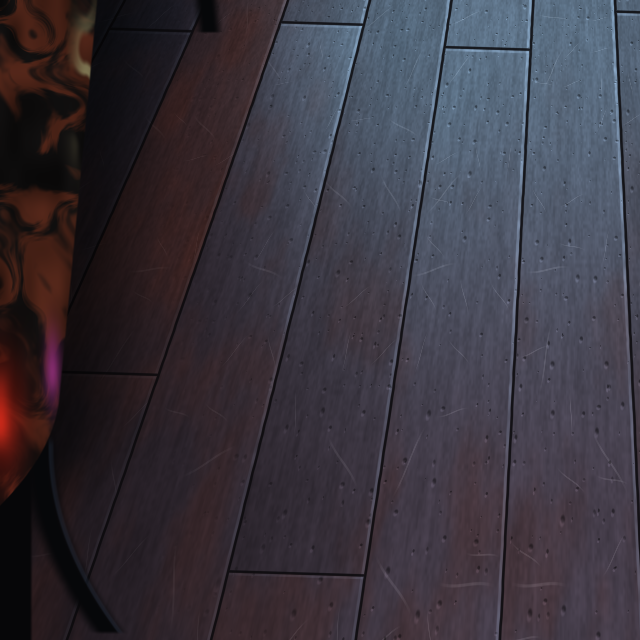
This texture is drawn by a three.js fragment shader. Its source:

```glsl
varying vec2 vUv;

float hash(vec2 p) {
  vec3 q = fract(vec3(p.xyx) * 0.1031);
  q += dot(q, q.yzx + 33.33);
  return fract((q.x + q.y) * q.z);
}

float noise(vec2 p) {
  vec2 i = floor(p), f = fract(p);
  f = f * f * (3.0 - 2.0 * f);
  return mix(mix(hash(i), hash(i + vec2(1.0, 0.0)), f.x),
             mix(hash(i + vec2(0.0, 1.0)), hash(i + vec2(1.0)), f.x), f.y);
}

float fbm(vec2 p) {
  float sum = 0.0, amp = 0.5;
  for (int i = 0; i < 4; i++) {
    sum += amp * noise(p);
    p = p * 2.03 + 17.0;
    amp *= 0.5;
  }
  return sum;
}

float line(float d, float halfWidth) {
  return 1.0 - smoothstep(halfWidth * 0.4, halfWidth * 1.5, abs(d));
}

float glow(vec2 p, vec2 center, vec2 size) {
  vec2 q = (p - center) / size;
  return exp(-dot(q, q));
}

// Dark pit with a lit lower rim, one per chosen cell
float dents(vec2 p, float density) {
  vec2 cell = floor(p);
  vec2 center = 0.25 + 0.5 * vec2(hash(cell + 3.1), hash(cell + 8.7));
  vec2 q = (fract(p) - center) * vec2(1.0, 0.8 + hash(cell + 5.0));
  float radius = mix(0.07, 0.2, hash(cell + 11.0));
  float pit = 1.0 - smoothstep(radius * 0.3, radius, length(q));
  float rim = 1.0 - smoothstep(radius * 0.3, radius, length(q + vec2(0.06, 0.13)));
  return (0.7 * rim - pit) * step(hash(cell), density);
}

float scratches(vec2 p, float density) {
  vec2 cell = floor(p);
  float angle = 6.283 * hash(cell + 2.0);
  vec2 dir = vec2(cos(angle), sin(angle));
  vec2 q = fract(p) - 0.5;
  float across = q.x * dir.y - q.y * dir.x + 0.04 * sin(dot(q, dir) * 5.0);
  float ends = 1.0 - smoothstep(0.1, 0.42, abs(dot(q, dir)));
  return line(across, 0.012) * ends * step(hash(cell + 6.0), density);
}

// Staggered end joints, measured down from the top
float jointPosition(float plank) {
  float nearTop = 0.05 + 0.03 * sin(1.29 * plank + 3.41);
  float stepped = 0.896 + 0.1565 * (plank + 2.0);
  return mix(stepped, nearTop, mod(plank, 2.0));
}

vec3 floorColor(vec2 p) {
  vec3 dim = vec3(0.115, 0.09, 0.11), plum = vec3(0.265, 0.235, 0.285);
  vec3 sky = vec3(0.35, 0.43, 0.51), rust = vec3(0.27, 0.135, 0.11);

  // Perspective plank coordinates
  float width = 0.1276 + 0.098 * p.y;
  float u = (p.x - 0.8333 + 0.052 * p.y) / width;
  vec2 board = vec2(u, 1.2 / width);
  float plank = floor(u), across = fract(u);
  float joint = p.y - jointPosition(plank) - 0.03 * (across - 0.5) * width;
  float tone = hash(vec2(plank + 40.0, step(0.0, joint) + 3.0));

  // Window light fading toward the lower left
  float side = smoothstep(0.05, 0.85, p.x + 0.06 * p.y);
  float sheen = (1.0 - smoothstep(-0.1, 0.85, p.y)) * smoothstep(0.25, 0.7, p.x);
  sheen += 0.25 * glow(p, vec2(0.6, 0.08), vec2(0.16, 0.2));
  vec3 col = mix(dim, plum, side);
  col = mix(col, sky, clamp(sheen * (0.85 + 0.3 * tone), 0.0, 1.0));

  // Warm stain and grain
  float stain = smoothstep(0.42, 0.75, fbm(board * vec2(2.5, 1.6) + tone * 9.0));
  float warmPlank = line(plank + 4.0, 0.3) * (1.0 - smoothstep(0.35, 0.65, p.y));
  col = mix(col, rust, 0.3 * stain * (1.0 - sheen) + 0.4 * warmPlank);
  float cool = (1.0 - smoothstep(0.0, 0.5, p.y)) * smoothstep(-3.0, -5.0, u);
  col = mix(col, vec3(0.07, 0.09, 0.13), 0.65 * cool);
  float grain = fbm(board * vec2(26.0, 4.0) + tone * 31.0) - 0.47;
  float fine = noise(board * vec2(55.0, 38.0)) - 0.5;
  col *= 0.94 + 0.12 * tone + 0.3 * grain + 0.12 * fine;

  // Dents and scratches
  float wear = dents(board * 8.0, 0.3) + 0.7 * dents(board * 13.0 + 5.0, 0.2);
  col *= 1.0 + 0.4 * wear * smoothstep(0.15, 0.6, p.x);
  float marks = scratches(board * 1.9, 0.4) + scratches(board * 3.1 + 7.0, 0.3);
  col += 0.05 * marks * (0.4 + side);

  // Grooves with worn, lit edges
  float seam = (across - step(0.5, across)) * width + 0.0007 * (noise(board * 22.0) - 0.5);
  float worn = 0.4 + 0.6 * noise(board * 15.0);
  float lit = line(seam + 0.0042, 0.0025) + 0.7 * line(joint - 0.004, 0.002);
  col += vec3(0.09, 0.11, 0.13) * lit * worn * (0.25 + side + sheen);
  float groove = max(line(seam, 0.0022), line(joint, 0.0021));
  return mix(col, vec3(0.04, 0.035, 0.045), 0.85 * groove);
}

vec3 fabricColor(vec2 p) {
  float petals = fbm(p * vec2(22.0, 15.0) + 2.5 * noise(p * 18.0));
  float folds = 0.6 + 0.7 * noise(p * vec2(45.0, 18.0));
  vec3 col = mix(vec3(0.055, 0.05, 0.05), vec3(0.26, 0.12, 0.08),
                 smoothstep(0.42, 0.65, petals)) * folds;
  float leaf = line(noise(p * vec2(45.0, 13.0) + 4.0) - 0.5, 0.12);
  col = mix(col, vec3(0.5, 0.47, 0.33), leaf * glow(p, vec2(0.135, 0.14), vec2(0.02, 0.12)));
  col = mix(col, vec3(0.65, 0.13, 0.08) * folds, glow(p, vec2(0.0, 0.65), vec2(0.035, 0.09)));
  return mix(col, vec3(0.6, 0.2, 0.5) * folds, glow(p, vec2(0.083, 0.575), vec2(0.012, 0.05)));
}

void main() {
  vec2 p = vec2(vUv.x, 1.0 - vUv.y);
  vec3 col = floorColor(p);

  // Chair shadow, legs and upholstery
  float edge = 0.152 - 0.095 * p.y - 2.66 * pow(max(p.y - 0.62, 0.0), 2.0);
  col *= mix(0.45, 1.0, smoothstep(0.0, 0.16, p.x - edge));
  float bend = p.x - 0.062 - 1.3 * pow(max(p.y - 0.7, 0.0), 2.0);
  float frontLeg = line(bend, 0.022) * smoothstep(0.68, 0.7, p.y) * smoothstep(0.992, 0.985, p.y);
  float backLeg = line(p.x - 0.322 - 0.1 * p.y, 0.016) * smoothstep(0.053, 0.048, p.y);
  float underside = smoothstep(0.052, 0.046, p.x) * smoothstep(0.68, 0.72, p.y);
  vec3 legColor = vec3(0.025, 0.027, 0.035) + vec3(0.06, 0.08, 0.11) * line(bend - 0.018, 0.004);
  col = mix(col, vec3(0.025, 0.022, 0.03), underside);
  col = mix(col, legColor, max(frontLeg, backLeg));
  col = mix(col, fabricColor(p), smoothstep(-0.002, 0.002, edge - p.x));
  gl_FragColor = vec4(col, 1.0);
}
```
